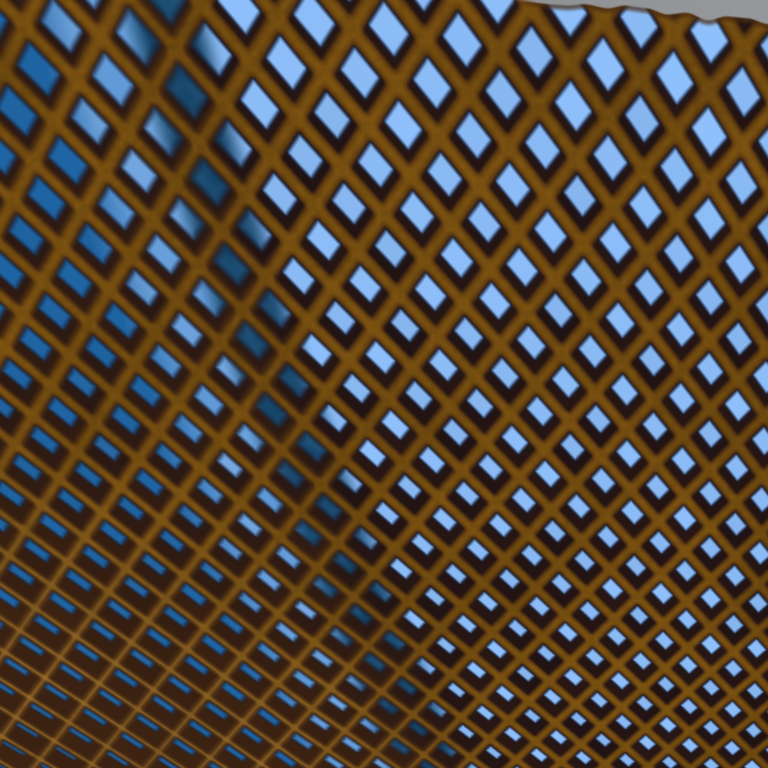
Reproduce this pattern procedurally as a Shadertoy shader.

```glsl
// Perspective of the sheet: cell steps, anchor cell and foreshortening
const vec2 STEP_I = vec2(0.0760, 0.0750);
const vec2 STEP_J = vec2(-0.0250, 0.0547);
const vec2 ANCHOR = vec2(0.923, 0.1797);
const vec2 FORESHORTEN = vec2(0.0353, 0.0195);
const float BEND = 0.0094;
const float SAG = 0.026;

// Openings, in cell units
const vec2 HOLE_HALF = vec2(0.37, 0.355);
const float HOLE_ROUND = 0.07;
const float RIM = 0.05;

const vec3 GOLD = vec3(0.45, 0.30, 0.06);
const vec3 PALE_GOLD = vec3(0.53, 0.38, 0.15);
const vec3 BROWN = vec3(0.29, 0.165, 0.06);
const vec3 WALL = vec3(0.13, 0.075, 0.075);
const vec3 NAVY = vec3(0.07, 0.15, 0.30);
const vec3 SKY = vec3(0.55, 0.74, 0.97);
const vec3 DEEP_SKY = vec3(0.12, 0.39, 0.63);
const vec3 DIM_SKY = vec3(0.06, 0.25, 0.38);
const vec3 PLASTER = vec3(0.57, 0.58, 0.59);

float hash(vec2 p) {
    vec3 q = fract(vec3(p.xyx) * 0.1031);
    q += dot(q, q.yzx + 33.33);
    return fract((q.x + q.y) * q.z);
}

float noise(vec2 p) {
    vec2 c = floor(p), f = fract(p);
    f = f * f * (3.0 - 2.0 * f);
    return mix(mix(hash(c), hash(c + vec2(1, 0)), f.x),
               mix(hash(c + vec2(0, 1)), hash(c + vec2(1, 1)), f.x), f.y);
}

float roundedBox(vec2 p, vec2 halfSize, float radius) {
    vec2 d = abs(p) - halfSize + radius;
    return length(max(d, 0.0)) + min(max(d.x, d.y), 0.0) - radius;
}

// Inverse projection from the canvas (y down) to lattice coordinates
vec2 latticeCoords(vec2 p) {
    p.y += SAG * max(0.0, 1.0 - p.x / 0.39);
    vec2 u = STEP_I - FORESHORTEN.x * p;
    vec2 v = STEP_J - FORESHORTEN.y * p;
    vec2 r = p - ANCHOR;
    vec2 ij = vec2(r.x * v.y - r.y * v.x, u.x * r.y - u.y * r.x)
            / (u.x * v.y - u.y * v.x);
    if (ij.x < 0.0)
        ij.x = (sqrt(max(1.0 + 4.0 * BEND * ij.x, 0.05)) - 1.0) / (2.0 * BEND);
    return ij;
}

void mainImage(out vec4 fragColor, in vec2 fragCoord) {
    vec2 p = fragCoord / iResolution.xy;
    p.y = 1.0 - p.y;

    vec2 ij = latticeCoords(p);
    vec2 cell = floor(ij + 0.5);
    vec2 q = ij - cell;
    float rnd = hash(cell + 71.0);
    vec2 footprint = fwidth(ij);
    float pixel = max(footprint.x, footprint.y);

    // Slanted fold dividing the sheet, and the oblique lower left corner
    float fold = p.x - (0.21 + 0.25 * p.y + 0.1 * p.y * p.y);
    float band = 1.0 - smoothstep(0.025, 0.065, abs(fold));
    float leftSide = 1.0 - smoothstep(-0.03, 0.04, fold);
    float oblique = p.y * p.y * (1.0 - p.x);
    float corner = smoothstep(0.22, 0.75, oblique);
    float soft = 0.035 + 0.04 * band + 0.02 * leftSide + 0.5 * pixel;

    // Front opening and the part of it left clear by the wall thickness
    vec2 halfSize = HOLE_HALF + 0.05 * corner;
    float hole = roundedBox(q, halfSize, HOLE_ROUND);
    vec2 depth = vec2(0.08 + 0.17 * p.y, 0.12 + 0.13 * p.y + 0.4 * oblique);
    vec2 clearHalf = halfSize - RIM - 0.5 * depth + 0.02 * (rnd - 0.5);
    float opening = roundedBox(q + 0.5 * depth, clearHalf, 0.03);

    // Metal face with worn, darker edges
    float grain = noise(p * 130.0);
    float patches = noise(p * 9.0 + 4.0);
    vec3 color = mix(GOLD, PALE_GOLD, corner);
    float edgeShade = 1.0 - smoothstep(0.0, 0.13, hole);
    color = mix(color, BROWN, clamp(0.65 * edgeShade + 0.3 * band * patches, 0.0, 1.0));
    color *= 0.88 + 0.14 * patches + 0.1 * grain;

    // Inner walls
    vec3 wall = mix(WALL, BROWN, 0.2 * leftSide + 0.4 * corner + 0.15 * rnd);
    color = mix(color, wall, 1.0 - smoothstep(-soft, soft, hole));

    // Sky, dimmed on the left and inside the fold
    float tint = 0.75 * smoothstep(0.10, 0.20, -fold) + 0.3 * leftSide;
    vec3 sky = mix(SKY, DEEP_SKY, clamp(tint + 0.3 * leftSide * (rnd - 0.5), 0.0, 1.0));
    float streak = 0.15 * (noise(ij * 4.0) - 0.5);
    sky = mix(sky, DIM_SKY, clamp(band * (0.9 + streak), 0.0, 1.0));
    sky *= 0.96 + 0.06 * rnd;
    float visible = smoothstep(0.0, 0.06, min(clearHalf.x, clearHalf.y));
    float fringe = 1.0 - smoothstep(-soft, soft, opening - 0.035);
    color = mix(color, NAVY, 0.8 * fringe * visible);
    color = mix(color, sky, (1.0 - smoothstep(-soft, soft, opening)) * visible);

    // Ragged upper border against the plaster
    float border = 0.085 * (p.x - 0.68) + 0.012 * (noise(vec2(p.x * 38.0, 2.0)) - 0.5);
    float gap = p.y - border;
    float beyond = 1.0 - smoothstep(-0.002, 0.002, gap);
    float onRight = smoothstep(0.66, 0.70, p.x);
    color = mix(color, BROWN, 0.7 * onRight * (1.0 - smoothstep(0.002, 0.010, gap)));
    color = mix(color, PLASTER + 0.08 * (p.x - 0.8), beyond * onRight);

    fragColor = vec4(color, 1.0);
}
```
